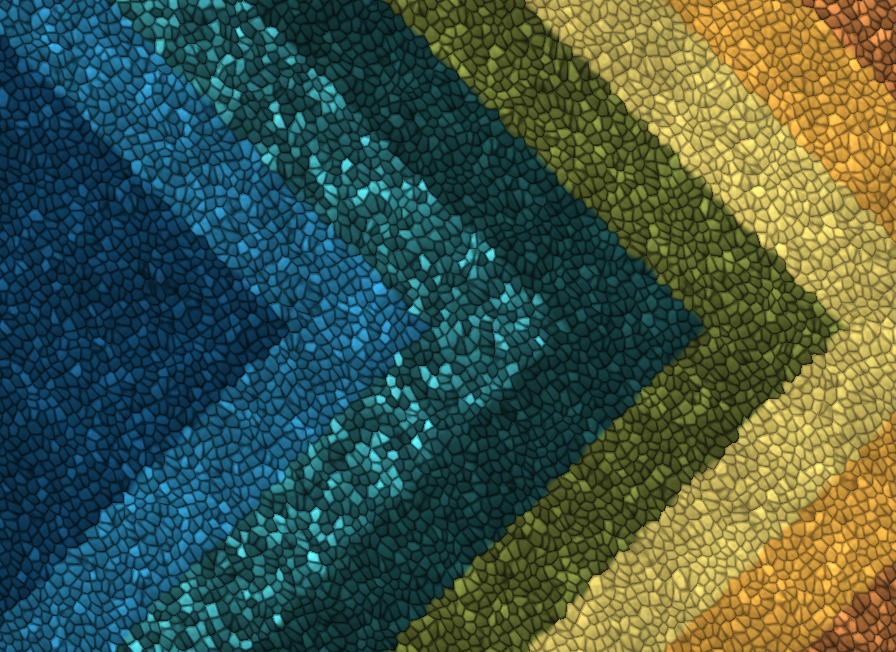
A Shadertoy shader for this texture:

```glsl
// Looped-pile carpet with nested chevron bands pointing right, from navy to rust.

const float TIP_HEIGHT  = 0.498;   // height of the chevron axis
const float FIRST_TIP   = 0.444;   // x of the innermost tip
const float BAND_WIDTH  = 0.2126;  // horizontal spacing of the tips
const float EDGE_SLOPE  = 0.98;    // horizontal run per unit of height
const float EDGE_SOFT   = 0.018;   // edge softness, in bands
const float EDGE_RAGGED = 0.65;    // how far edges follow whole loops
const float LOOP_COUNT  = 62.0;    // yarn loops per canvas height
const float LOOP_TILT   = 0.55;    // lean of the loops, in radians
const float LOOP_JITTER = 0.78;
const vec2  LIGHT_DIR   = vec2(-0.45, 0.89);

// Yarn colour, with the strength of its bright flecks in w
const int BANDS = 8;
const vec4 YARN[BANDS] = vec4[BANDS](
    vec4(0.045, 0.205, 0.315, 0.50),
    vec4(0.110, 0.370, 0.500, 0.50),
    vec4(0.130, 0.365, 0.385, 1.25),
    vec4(0.065, 0.200, 0.205, 0.40),
    vec4(0.310, 0.345, 0.145, 0.55),
    vec4(0.740, 0.670, 0.345, 0.22),
    vec4(0.730, 0.535, 0.210, 0.28),
    vec4(0.560, 0.350, 0.180, 0.65));

float hash(vec2 p) {
    return fract(sin(dot(p, vec2(127.1, 311.7))) * 43758.5453);
}

vec2 hash2(vec2 p) {
    return vec2(hash(p), hash(p + 37.3));
}

float noise(vec2 p) {
    vec2 i = floor(p), f = fract(p);
    f = f * f * (3.0 - 2.0 * f);
    return mix(mix(hash(i), hash(i + vec2(1, 0)), f.x),
               mix(hash(i + vec2(0, 1)), hash(i + vec2(1, 1)), f.x), f.y);
}

// Finds the nearest loop: offset to its centre, its cell, and the gap to its neighbour
void findLoop(vec2 q, out vec2 toCentre, out vec2 cell, out float gap) {
    vec2 base = floor(q);
    float nearest = 9.0, second = 9.0;
    for (int y = -1; y <= 1; y++)
    for (int x = -1; x <= 1; x++) {
        vec2 id = base + vec2(x, y);
        vec2 offset = id + 0.5 + (hash2(id) - 0.5) * LOOP_JITTER - q;
        float dist = length(offset);
        if (dist < nearest) {
            second = nearest;
            nearest = dist;
            toCentre = offset;
            cell = id;
        } else {
            second = min(second, dist);
        }
    }
    gap = second - nearest;
}

// Blends the yarns across the chevron edges
vec4 chevronYarn(vec2 p) {
    float along = p.x + EDGE_SLOPE * abs(p.y - TIP_HEIGHT);
    float band = (along - FIRST_TIP) / BAND_WIDTH + 1.0;
    vec4 yarn = YARN[0];
    for (int i = 1; i < BANDS; i++)
        yarn = mix(yarn, YARN[i], smoothstep(-EDGE_SOFT, EDGE_SOFT, band - float(i)));
    return yarn;
}

void mainImage(out vec4 fragColor, in vec2 fragCoord) {
    vec2 p = fragCoord / iResolution.y;

    // Tilted, slightly elongated grid of loops
    float c = cos(LOOP_TILT), s = sin(LOOP_TILT);
    mat2 toLoops = mat2(1.12 * c, -0.88 * s, 1.12 * s, 0.88 * c) * LOOP_COUNT;
    vec2 warp = vec2(noise(p * 24.0), noise(p * 24.0 + 51.0)) - 0.5;
    vec2 toCentre, cell;
    float gap;
    findLoop(toLoops * p + warp * 0.7, toCentre, cell, gap);
    vec2 centreShift = inverse(toLoops) * toCentre;

    vec4 yarn = chevronYarn(p + centreShift * EDGE_RAGGED);

    // Rounded loops with dark gaps, lit from the upper left
    float pile = mix(0.56, 1.16, smoothstep(0.0, 0.42, gap));
    float facing = dot(-centreShift * LOOP_COUNT, LIGHT_DIR);
    float shade = pile + 0.28 * facing;
    shade = mix(shade, 1.0, 0.35 * smoothstep(0.4, 0.8, yarn.r));

    // Flecked loops, broad wear and fine fibres
    float tone = hash(cell + 11.7);
    shade *= 1.0 + yarn.w * (tone * tone * tone - 0.25);
    shade *= 0.88 + 0.24 * noise(p * 9.0);
    shade *= 0.93 + 0.14 * noise(p * 190.0);

    vec3 color = yarn.rgb * shade;
    color += yarn.w * 0.06 * pow(tone, 6.0) * smoothstep(0.1, 0.5, gap);
    fragColor = vec4(clamp(color, 0.0, 1.0), 1.0);
}
```
